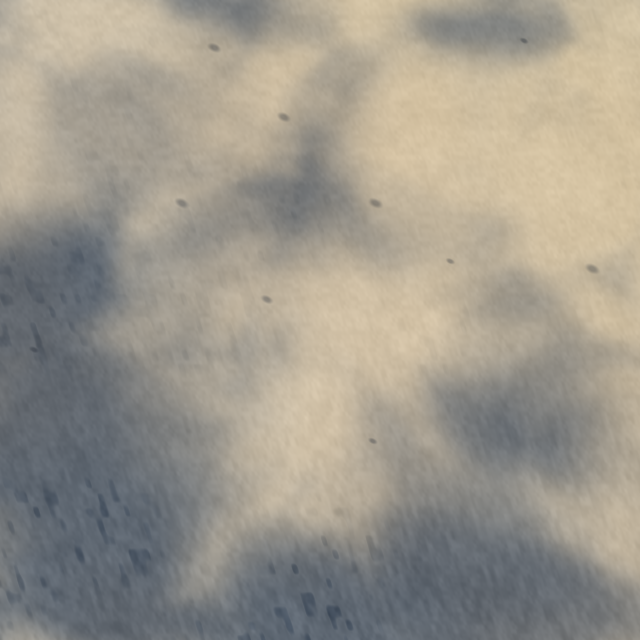
This texture is drawn by a Shadertoy shader. Its source:

```glsl
// Dappled tree shade on pale sandy ground, seen at a slant.
// Warped value noise makes soft shadow blobs under a diagonal light gradient;
// finer stretched noise adds grain, dark flecks and a few scattered pebbles.

float hash(vec2 p) {
    vec3 q = fract(p.xyx * 0.1031);
    q += dot(q, q.yzx + 33.33);
    return fract((q.x + q.y) * q.z);
}

float noise(vec2 p) {
    vec2 cell = floor(p), f = fract(p);
    f = f * f * f * (f * (f * 6.0 - 15.0) + 10.0);
    return mix(mix(hash(cell), hash(cell + vec2(1, 0)), f.x),
               mix(hash(cell + vec2(0, 1)), hash(cell + vec2(1, 1)), f.x), f.y);
}

// Sunlight reaching the ground: 0 in deep shade, 1 in full sun
float sunlight(vec2 p) {
    vec2 q = vec2((p.x - 0.5) * (3.6 + 1.3 * p.y), 4.0 * p.y + 0.9 * p.y * p.y);
    q = mat2(0.94, -0.34, 0.34, 0.94) * q + 17.0;
    q += 0.5 * (vec2(noise(q * 1.3 + 5.0), noise(q * 1.3 + 31.0)) - 0.5);
    float blobs = 0.9 * (noise(q) - 0.5);
    blobs += 0.42 * (noise(mat2(1.6, 1.2, -1.2, 1.6) * q + 9.0) - 0.5);
    blobs += 0.12 * (noise(q * 4.3 + 3.0) - 0.5);
    float slope = 0.3 * (p.x - 0.5) + 0.3 * (p.y - 0.5);
    return smoothstep(0.0, 1.0, 0.55 + slope + blobs);
}

// Soft flattened stones, present in only a few cells of a jittered grid
float pebbles(vec2 p) {
    vec2 g = p * 8.0, cell = floor(g);
    float seed = hash(cell + 61.0);
    vec2 center = 0.25 + 0.5 * vec2(hash(cell + 7.0), hash(cell + 23.0));
    vec2 d = fract(g) - center;
    d.y += 0.3 * d.x;
    float size = mix(0.05, 0.09, hash(cell + 41.0));
    float body = 1.0 - smoothstep(0.3, 1.3, length(d * vec2(1.0, 1.5)) / size);
    return body * step(0.87, seed);
}

void mainImage(out vec4 fragColor, in vec2 fragCoord) {
    vec2 p = fragCoord / iResolution.y;
    float sun = sunlight(p);
    float near = 1.0 - smoothstep(0.0, 0.9, p.y);

    // Cool shade to warm sand, with faint drifts of tint
    vec3 shade = vec3(0.375, 0.405, 0.44);
    vec3 sand = vec3(0.82, 0.76, 0.66);
    vec3 color = mix(shade, sand, sun);
    float tint = noise(p * 5.0 + 80.0) - 0.5;
    color += tint * vec3(0.015, -0.004, -0.025);
    color += vec3(0.012, 0.004, -0.025) * sun * smoothstep(0.9, 1.9, p.x + p.y);

    // Grain: upright leaning streaks nearby, flatter specks far away
    vec2 lean = vec2(p.x + 0.3 * p.y, p.y);
    float upright = noise(lean * vec2(120.0, 55.0)) - 0.5;
    float flat_ = noise(p * vec2(65.0, 110.0) + 50.0) - 0.5;
    float fine = noise(lean * vec2(230.0, 150.0) + 90.0) - 0.5;
    float mottle = noise(p * 28.0 + 12.0) - 0.5;
    float grain = mix(flat_, upright, 0.25 + 0.75 * near);
    color += 0.055 * (0.6 + 0.5 * near) * grain + 0.025 * fine + 0.025 * mottle;

    // Dark flecks gather in patches, strongest in the near shade
    float fleck = smoothstep(0.66, 0.95, noise(lean * vec2(85.0, 45.0) + 140.0));
    float patches = smoothstep(0.4, 0.8, noise(p * 6.0 + 33.0));
    color -= vec3(0.10, 0.09, 0.075) * fleck * patches * (0.2 + 0.8 * near * (1.0 - sun));

    color = mix(color, color * vec3(0.68, 0.70, 0.74), 0.8 * pebbles(p));
    fragColor = vec4(color, 1.0);
}
```
